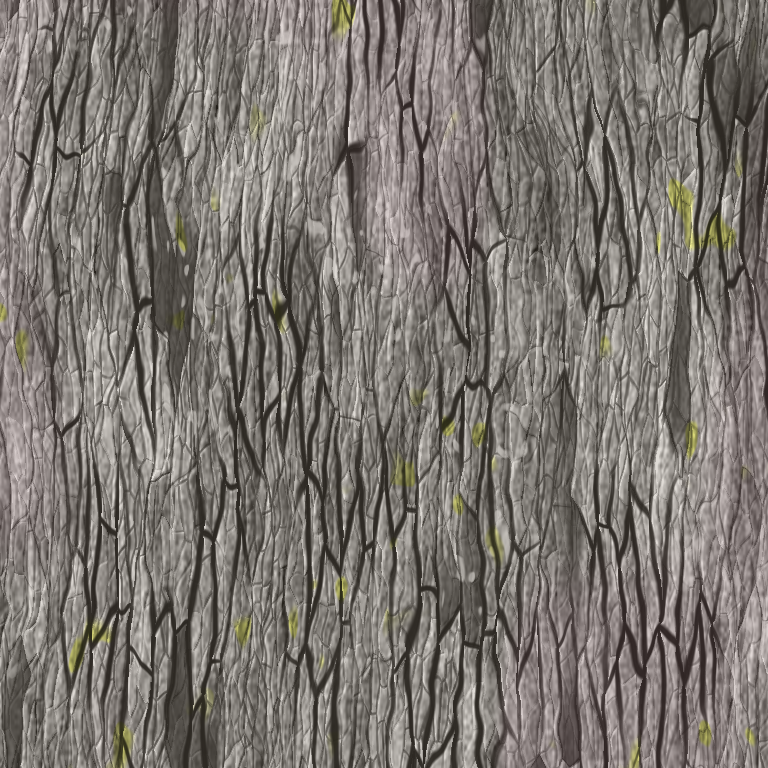
Give the GLSL for this texture, as a WebGL 1 fragment shader.

```glsl
precision highp float;
// Weathered tree bark: long, ragged vertical flakes from two stretched Voronoi
// layers on a warped domain, lit as a height field from the upper left, with
// dark cracks between flakes, fine fibres, pale chips and sparse lichen.
uniform vec2 u_resolution;

const vec2 STRIP_SCALE = vec2(40.0, 6.0);
const vec2 FLAKE_SCALE = vec2(92.0, 19.0);
const vec2 TO_LIGHT = vec2(-0.0018, 0.0015);

float hash(vec2 p) {
  vec3 q = fract(vec3(p.xyx) * 0.1031);
  q += dot(q, q.yzx + 33.33);
  return fract((q.x + q.y) * q.z);
}

vec2 hash2(vec2 p) {
  return vec2(hash(p + 17.3), hash(p + 71.9));
}

float noise(vec2 p) {
  vec2 i = floor(p);
  vec2 f = fract(p);
  f = f * f * (3.0 - 2.0 * f);
  float low = mix(hash(i), hash(i + vec2(1.0, 0.0)), f.x);
  float high = mix(hash(i + vec2(0.0, 1.0)), hash(i + vec2(1.0, 1.0)), f.x);
  return mix(low, high, f.y);
}

// Stretched Voronoi: x = distance to the border in canvas units, y = cell id
vec2 cells(vec2 p, vec2 scale) {
  vec2 s = p * scale;
  vec2 base = floor(s);
  vec2 nearest = vec2(0.0);
  vec2 second = vec2(0.0);
  float d1 = 100.0;
  float d2 = 100.0;
  float id = 0.0;
  for (int y = -1; y <= 1; y++) {
    for (int x = -1; x <= 1; x++) {
      vec2 cell = base + vec2(float(x), float(y));
      vec2 r = cell + hash2(cell) - s;
      float d = dot(r, r);
      if (d < d1) {
        d2 = d1;
        second = nearest;
        d1 = d;
        nearest = r;
        id = hash(cell + 5.7);
      } else if (d < d2) {
        d2 = d;
        second = r;
      }
    }
  }
  float slope = length((second - nearest) * scale);
  return vec2(0.5 * (d2 - d1) / max(slope, 0.001), id);
}

// Bends the grain broadly, then frays the flake outlines
vec2 warpGrain(vec2 p) {
  float bend = 0.06 * noise(p * vec2(4.0, 3.0)) + 0.014 * noise(p * vec2(14.0, 9.0) + 3.1);
  float fray = 0.006 * noise(p * vec2(60.0, 32.0) + 8.4);
  float lift = 0.022 * noise(p * vec2(70.0, 24.0) + 21.0);
  return p + vec2(bend + fray, lift);
}

float barkHeight(vec2 q, vec2 strip, vec2 flake) {
  float plates = 0.50 * strip.y + 0.34 * flake.y;
  float bevels = 0.36 * smoothstep(0.0, 0.006, strip.x) + 0.20 * smoothstep(0.0, 0.003, flake.x);
  float rough = 0.50 * noise(q * vec2(150.0, 26.0)) + 0.28 * noise(q * vec2(250.0, 120.0));
  return plates + bevels + rough;
}

float crack(float edge, float width) {
  return 1.0 - smoothstep(width * 0.4, width + 0.0016, edge);
}

void main() {
  vec2 p = gl_FragCoord.xy / min(u_resolution.x, u_resolution.y) + 2.0;
  vec2 q = warpGrain(p);
  vec2 strip = cells(q, STRIP_SCALE);
  vec2 flake = cells(q, FLAKE_SCALE);

  // Relief light from the height difference towards the light
  vec2 lit = warpGrain(p + TO_LIGHT);
  float rise = barkHeight(q, strip, flake)
             - barkHeight(lit, cells(lit, STRIP_SCALE), cells(lit, FLAKE_SCALE));
  float relief = clamp(rise, -0.42, 0.38);

  // Plate tone, fibres and grain
  float smoothZone = smoothstep(0.45, 0.72, noise(p * vec2(7.0, 2.5) + 40.0));
  float tone = 0.535 + 0.11 * (strip.y - 0.5) + 0.11 * (flake.y - 0.5);
  tone += 0.20 * (noise(q * vec2(170.0, 12.0) + 6.0) - 0.5);
  tone += 0.20 * (noise(p * vec2(290.0, 150.0)) - 0.5);
  tone += 0.10 * (noise(p * vec2(6.0, 4.0) + 12.0) - 0.5);
  tone += 0.52 * relief * (1.0 - 0.3 * smoothZone);

  // Cracks of changing width, and hollows beneath the lowest strips
  float opening = smoothstep(0.30, 0.80, noise(q * vec2(22.0, 6.0) + 9.0));
  float deep = crack(strip.x, 0.0038 * opening) * mix(0.35, 0.95, opening);
  float thinMask = smoothstep(0.25, 0.75, noise(q * vec2(45.0, 10.0) + 31.0));
  float thin = crack(flake.x, 0.0009 * thinMask) * thinMask * (0.60 - 0.3 * smoothZone);
  float hollow = smoothstep(0.62, 0.86, noise(q * vec2(24.0, 5.0) + 55.0))
               * (1.0 - smoothstep(0.25, 0.50, strip.y));
  tone = mix(tone, 0.27, thin);
  tone = mix(tone, 0.22, hollow * 0.7);
  tone = mix(tone, 0.15, deep);

  // Pale chips
  float chipPatch = smoothstep(0.52, 0.75, noise(p * vec2(8.0, 6.0) + 80.0));
  float chips = smoothstep(0.76, 0.90, noise(q * vec2(120.0, 42.0) + 14.0)) * chipPatch;
  tone = mix(tone, 0.80, chips * 0.65 * (1.0 - deep));

  // Warm grey, browner in the smooth zones, with lichen spots
  vec3 greyTint = vec3(0.018, 0.002, -0.020);
  vec3 brownTint = vec3(0.028, -0.012, -0.016);
  vec3 color = vec3(clamp(tone, 0.11, 0.86)) + mix(greyTint, brownTint, smoothZone);
  float lichen = smoothstep(0.76, 0.86, noise(q * vec2(46.0, 20.0) + 63.0))
               * smoothstep(0.62, 0.76, noise(p * vec2(9.0, 7.0) + 27.0));
  color = mix(color, vec3(1.08, 1.08, 0.50) * tone, lichen * 0.8);
  gl_FragColor = vec4(color, 1.0);
}
```
